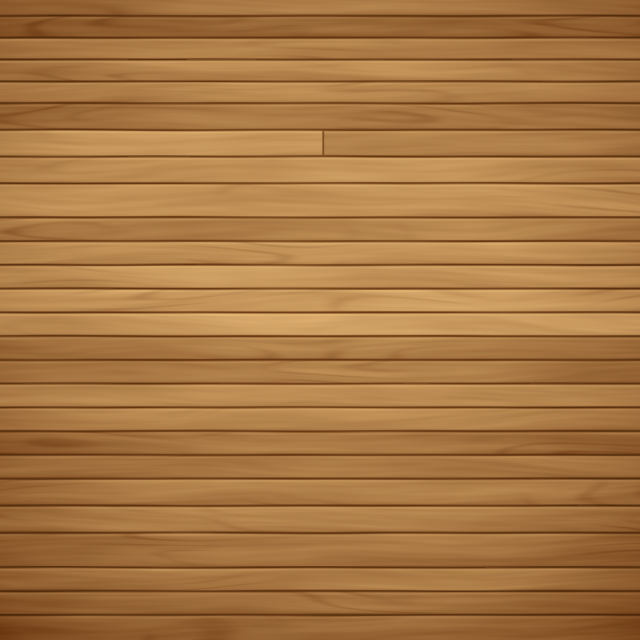
Write a Shadertoy shader that draws this texture.

```glsl
// Wall of 26 horizontal honey-brown wooden planks with dark grooves and soft bevels.
// Groove heights come from a formula; stretched gradient noise gives grain and veins,
// one plank is split by a butt joint, and a vignette darkens the borders.

const int PLANKS = 26;
const vec3 UMBER = vec3(0.43, 0.23, 0.075);
const vec3 HONEY = vec3(0.83, 0.645, 0.405);
const vec3 GROOVE = vec3(0.36, 0.19, 0.055);

// Brightness of each plank, top to bottom
const float TONES[PLANKS] = float[PLANKS](
    0.50, 0.27, 0.62, 0.66, 0.66, 0.42, 0.86, 0.76, 0.74, 0.50, 0.70, 0.76, 0.84,
    0.90, 0.36, 0.38, 0.62, 0.56, 0.30, 0.40, 0.52, 0.56, 0.46, 0.62, 0.46, 0.42);

vec2 randomGradient(vec2 cell) {
    vec3 p = fract(cell.xyx * vec3(0.1031, 0.1030, 0.0973));
    p += dot(p, p.yzx + 33.33);
    float angle = 6.2832 * fract((p.x + p.y) * p.z);
    return vec2(cos(angle), sin(angle));
}

float gradientNoise(vec2 p) {
    vec2 i = floor(p), f = p - i;
    vec2 u = f * f * f * (f * (f * 6.0 - 15.0) + 10.0);
    float a = dot(randomGradient(i), f);
    float b = dot(randomGradient(i + vec2(1, 0)), f - vec2(1, 0));
    float c = dot(randomGradient(i + vec2(0, 1)), f - vec2(0, 1));
    float d = dot(randomGradient(i + vec2(1, 1)), f - vec2(1, 1));
    return mix(mix(a, b, u.x), mix(c, d, u.x), u.y);
}

// Depth of groove i below the top edge; a few planks are wider than the rest
float grooveDepth(float i) {
    float d = 19.0 + 28.5 * i - 2.3 * min(i, 4.0) + 3.5 * clamp(i - 4.0, 0.0, 3.0);
    d += 12.5 * step(8.0, i) + 4.0 * clamp(i - 19.0, 0.0, 2.0) + 13.0 * step(22.0, i);
    return (d + 4.0 * step(25.0, i)) / 768.0;
}

// Soft line profile: 1 on the line, 0 beyond its half width
float line(float dist, float halfWidth, float blur) {
    return 1.0 - smoothstep(halfWidth - blur, halfWidth + blur, abs(dist));
}

// Fibres, broad streaks and curved veins; seed makes each board differ
float woodGrain(vec2 p, float seed) {
    vec2 q = p + vec2(seed * 7.31, seed * 3.17);
    float warp = gradientNoise(q * vec2(3.0, 12.0));
    q.y += 0.018 * warp + 0.03 * (p.x - 0.5) * sin(seed * 2.4);
    float streaks = gradientNoise(q * vec2(2.2, 48.0));
    float fibres = gradientNoise(q * vec2(7.0, 130.0));
    float hairs = gradientNoise(q * vec2(14.0, 230.0));
    float figure = gradientNoise(q * vec2(2.6, 22.0) + 19.0);
    float vein = pow(0.5 + 0.5 * sin(figure * 24.0), 5.0);
    float patches = smoothstep(0.0, 0.4, gradientNoise(q * vec2(3.0, 9.0) + 5.0));
    return 0.17 * streaks + 0.10 * fibres + 0.05 * hairs + 0.10 * warp
         - 0.15 * vein * patches;
}

void mainImage(out vec4 fragColor, in vec2 fragCoord) {
    vec2 uv = fragCoord / iResolution.xy;
    float blur = 0.7 / iResolution.y + 0.0004;
    float depth = 1.0 - uv.y;

    // Find the plank and the distances to the grooves around it
    float wavy = depth + 0.0012 * gradientNoise(vec2(uv.x * 5.0, floor(depth * 26.0)));
    int plank = 0;
    float above = 1.0, below = 1.0;
    for (int i = 0; i < PLANKS - 1; i++) {
        float d = wavy - grooveDepth(float(i));
        if (d >= 0.0) { plank = i + 1; above = d; }
        else below = min(below, -d);
    }

    // Butt joint: the right-hand board is darker and has its own grain
    float jointDist = uv.x - 0.505;
    float split = plank == 6 ? 1.0 : 0.0;
    float rightBoard = split * step(0.0, jointDist);
    float seed = float(plank) + 0.5 + 40.0 * rightBoard;
    float tone = TONES[plank] - 0.34 * rightBoard;

    // Plank colour, grain and border shading
    vec2 fromCentre = uv - vec2(0.5, 0.56);
    float r2 = dot(fromCentre, fromCentre);
    float light = 0.41 + 0.62 * tone + woodGrain(uv, seed);
    light -= 0.62 * r2 + 0.75 * r2 * r2;

    // Bevel: bright upper lip, shaded lower edge
    light += 0.13 * line(above - 0.0038, 0.0016, 0.0016);
    light -= 0.24 * exp(-below / 0.0026) + 0.10 * exp(-above / 0.0020);
    vec3 color = mix(UMBER, HONEY, light);

    // Grooves vary a little in strength along their length
    float wear = 0.84 + 0.4 * gradientNoise(vec2(uv.x * 6.0, grooveDepth(float(plank)) * 90.0));
    float groove = line(min(above, below), 0.0016, blur) * clamp(wear, 0.6, 1.0);
    float joint = split * line(jointDist, 0.0013, blur) * 0.75;
    color = mix(color, GROOVE * (1.1 - 0.6 * r2), max(groove, joint));

    fragColor = vec4(clamp(color, 0.0, 1.0), 1.0);
}
```
